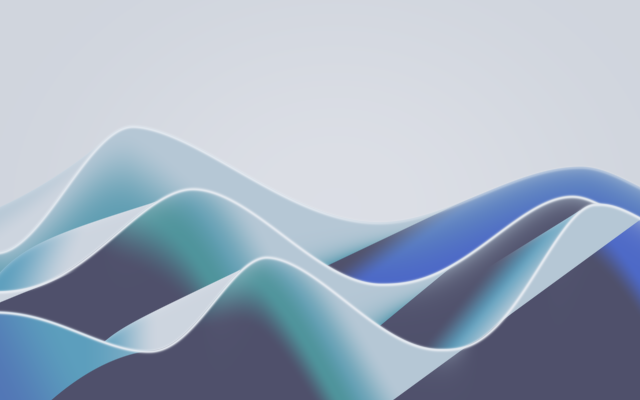
This background is drawn by a Shadertoy shader. Its source:

```glsl
const vec3 SKY_LIGHT = vec3(0.860, 0.872, 0.900);
const vec3 SKY_EDGE  = vec3(0.815, 0.835, 0.868);
const vec3 PALE  = vec3(0.710, 0.780, 0.835);
const vec3 SILK  = vec3(0.805, 0.835, 0.875);
const vec3 AQUA  = vec3(0.380, 0.620, 0.700);
const vec3 GREEN = vec3(0.310, 0.580, 0.610);
const vec3 CYAN  = vec3(0.360, 0.620, 0.740);
const vec3 BLUE  = vec3(0.300, 0.410, 0.780);
const vec3 STEEL = vec3(0.340, 0.490, 0.750);
const vec3 DARK  = vec3(0.310, 0.315, 0.420);
const vec3 RIM   = vec3(0.900, 0.920, 0.945);
const float ASPECT = 1.6;
const float RIM_WIDTH = 0.0042;
const float GLOW_WIDTH = 0.026;

// One smooth rise or fall between two turning points.
float swell(float x, float from, float to, float skew, float rise) {
    float t = pow(clamp((x - from) / (to - from), 0.0, 1.0), skew);
    return rise * t * t * (3.0 - 2.0 * t);
}

float backCrest(float x) {
    return 0.369 + swell(x, -0.01, 0.333, 1.0, 0.316) + swell(x, 0.333, 0.948, 0.88, -0.241)
         + swell(x, 0.948, 1.452, 1.0, 0.139) + swell(x, 1.452, 1.73, 1.0, -0.093);
}

float middleCrest(float x) {
    return 0.271 + swell(x, -0.021, 0.483, 1.27, 0.258) + swell(x, 0.483, 0.954, 0.97, -0.239)
         + swell(x, 0.954, 1.431, 1.2, 0.220) + swell(x, 1.431, 1.667, 1.0, -0.10);
}

float frontCrest(float x) {
    return 0.221 + swell(x, -0.021, 0.371, 1.15, -0.098) + swell(x, 0.371, 0.667, 1.1, 0.235)
         + swell(x, 0.667, 1.1, 0.93, -0.231) + swell(x, 1.105, 1.49, 1.3, 0.363)
         + swell(x, 1.50, 1.73, 1.0, -0.084);
}

// Antialiased coverage of a signed depth.
float cover(float depth) {
    float aa = 1.0 / iResolution.y;
    return smoothstep(-aa, aa, depth);
}

// Dark valley through green to a pale slope.
vec3 slopeColor(float u) {
    vec3 c = mix(DARK, GREEN, smoothstep(-0.12, 0.30, u));
    c = mix(c, AQUA, smoothstep(0.30, 0.65, u));
    return mix(c, PALE, smoothstep(0.50, 1.20, u));
}

// Lays a ribbon body under its crest, with inner glow and bright rim.
vec3 addRibbon(vec3 below, vec3 body, float depth, float slope, float glow, float rim) {
    float d = depth / sqrt(1.0 + slope * slope);
    body = mix(body, PALE, glow * exp(-max(d, 0.0) / GLOW_WIDTH));
    vec3 c = mix(below, body, cover(d));
    float line = (d - 0.5 * RIM_WIDTH) / RIM_WIDTH;
    return mix(c, RIM, rim * exp(-line * line));
}

// Lays the turned reverse side of a ribbon.
vec3 addReverse(vec3 below, vec3 sheet, float depth, float mask) {
    sheet = mix(sheet, RIM, 0.35 * exp(-max(depth, 0.0) / 0.008));
    return mix(below, sheet, cover(depth) * mask);
}

void mainImage(out vec4 fragColor, in vec2 fragCoord) {
    vec2 p = fragCoord / iResolution.xy * vec2(ASPECT, 1.0);
    float x = p.x, y = p.y, e = 0.002;

    // Sky
    float halo = length((p - vec2(0.84, 0.48)) * vec2(0.8, 1.0));
    vec3 col = mix(SKY_LIGHT, SKY_EDGE, smoothstep(0.05, 0.75, halo));

    // Back ribbon
    float edge = 0.483 + 0.45 * x + 0.72 * x * x;
    vec3 sheet = mix(PALE, SILK, smoothstep(0.0, 0.09, edge - y + 0.2 * x));
    col = addReverse(col, sheet, edge - y, cover(0.285 - x));

    float depth = backCrest(x) - y;
    float fold = 0.333 + 0.475 * (x - 0.8125);
    float tint = smoothstep(0.0, 0.22, depth + 0.45 * (0.3 - x));
    tint = max(tint, exp(-max(y - fold, 0.0) / 0.03) * smoothstep(0.46, 0.34, y));
    vec3 body = mix(PALE, AQUA, tint);
    vec3 under = mix(STEEL, BLUE, smoothstep(0.02, 0.16, depth));
    under = mix(DARK, under, smoothstep(0.0, 0.09, fold - y + 0.25 * (x - 0.9)));
    body = mix(body, under, cover(fold - y));
    float slope = (backCrest(x + e) - backCrest(x - e)) / (2.0 * e);
    col = addRibbon(col, body, depth, slope, 0.6, mix(0.9, 0.4, smoothstep(0.7, 1.1, x)));

    // Middle ribbon
    edge = 0.375 + 0.31 * x - 0.056 * exp(-x / 0.073);
    sheet = mix(CYAN, SILK, smoothstep(0.0, 0.18, x + 0.4 * (0.32 - y)));
    col = addReverse(col, sheet, edge - y, cover(0.4 - x));

    depth = middleCrest(x) - y;
    body = slopeColor((x - 0.27) / 0.31 - depth / 0.40);
    float hem = 0.244 + 0.41 * x;
    body = mix(body, SILK, cover(y - hem) * smoothstep(0.2, 0.1, x));
    fold = 0.192 + 0.825 * (x - 0.958);
    tint = exp(-max(y - fold, 0.0) / 0.035) * smoothstep(0.32, 0.20, y);
    body = mix(mix(body, AQUA, tint), DARK, cover(fold - y));
    slope = (middleCrest(x + e) - middleCrest(x - e)) / (2.0 * e);
    col = addRibbon(col, body, depth, slope, 0.6 * smoothstep(0.25, 0.45, x), 0.95);

    // Front ribbon, reverse sides
    edge = 0.2375 + 0.48 * (x - 0.417) - 0.017 * exp((0.26 - x) / 0.042);
    sheet = mix(CYAN, SILK, smoothstep(0.24, 0.40, x));
    col = addReverse(col, sheet, edge - y, cover(0.6 - x));

    edge = 0.35 + 0.62 * (x - 1.25);
    float across = x - 1.083 - 0.82 * (y - 0.135);
    sheet = mix(CYAN, SILK, smoothstep(0.03, 0.16, across));
    col = addReverse(col, sheet, edge - y, smoothstep(-0.03, 0.07, across) * cover(1.45 - x));

    // Front ribbon, body
    depth = frontCrest(x) - y;
    body = slopeColor((x - 0.50) / 0.31 - depth / 0.31);
    float reach = 0.385 - x;
    hem = 0.125 - 0.106 * reach - 1.49 * reach * reach;
    vec3 leftBody = mix(STEEL * 0.95, CYAN, smoothstep(-0.05, 0.2, x + 0.5 * (y - 0.1)));
    leftBody = mix(leftBody, PALE, 0.5 * smoothstep(0.2, 0.4, x));
    body = mix(body, leftBody, cover(y - hem) * cover(reach));
    fold = 0.73 * (x - 0.983);
    float bloom = smoothstep(0.07, -0.04, depth - 0.02 - 0.9 * (x - 1.417));
    vec3 shade = mix(DARK, BLUE, bloom * smoothstep(1.39, 1.52, x));
    body = mix(body, shade, cover(fold - y));
    slope = (frontCrest(x + e) - frontCrest(x - e)) / (2.0 * e);
    float flank = smoothstep(0.5, 0.65, x) - smoothstep(1.1, 1.2, x) + smoothstep(1.36, 1.46, x);
    col = addRibbon(col, body, depth, slope, 0.65 * flank, 0.95);

    fragColor = vec4(col, 1.0);
}
```
